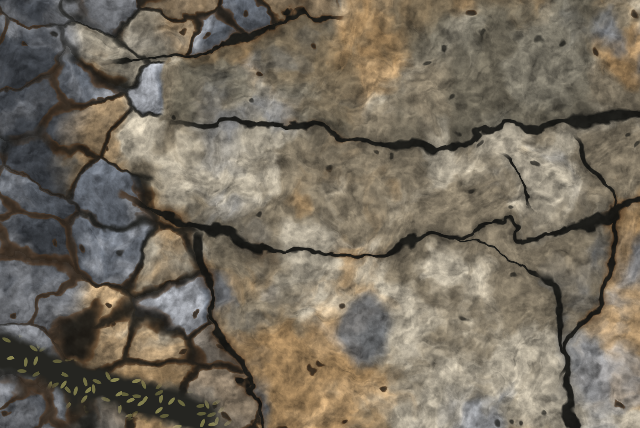
A WebGL 1 fragment shader for this texture:

```glsl
precision highp float;
uniform vec2 u_resolution;

const vec3 PALE = vec3(0.68, 0.645, 0.575);
const vec3 UMBER = vec3(0.49, 0.45, 0.38);
const vec3 OCHRE = vec3(0.66, 0.50, 0.31);
const vec3 RUST = vec3(0.46, 0.29, 0.15);
const vec3 OLIVE = vec3(0.33, 0.32, 0.28);
const vec3 COOL = vec3(0.55, 0.56, 0.58);
const vec3 SLATE = vec3(0.34, 0.36, 0.39);
const vec3 VOID = vec3(0.09, 0.09, 0.08);
const vec3 LEAF = vec3(0.42, 0.41, 0.25);
const vec2 RUBBLE_SCALE = vec2(6.5, 8.5);
const vec2 LIGHT_STEP = vec2(-0.004, 0.006);
const float WARP = 0.11;
const float RELIEF = 1.5;
const float GRAIN = 0.75;

vec2 hash2(vec2 c) {
  return fract(sin(vec2(dot(c, vec2(127.1, 311.7)), dot(c, vec2(269.5, 183.3)))) * 43758.5);
}

// Smooth cellular noise: random cell values blended by distance.
float cellBlend(vec2 p) {
  vec2 cell = floor(p), f = fract(p);
  float sum = 0.0, weight = 0.0;
  for (int j = -1; j <= 1; j++)
    for (int i = -1; i <= 1; i++) {
      vec2 g = vec2(float(i), float(j));
      vec2 h = hash2(cell + g);
      vec2 d = g + h - f;
      float w = exp(-6.0 * dot(d, d));
      sum += w * fract(h.x * 17.3 + h.y * 31.7);
      weight += w;
    }
  return sum / weight;
}

float fbm(vec2 p) {
  float sum = 0.0, amp = 0.5;
  for (int i = 0; i < 5; i++) {
    sum += amp * cellBlend(p);
    p = mat2(1.6, 1.2, -1.2, 1.6) * p + 3.7;
    amp *= 0.52;
  }
  return sum;
}

// Offset to the nearest cell point, gap to the second nearest, cell id.
vec4 cells(vec2 p) {
  vec2 cell = floor(p), f = fract(p), nearest = vec2(0.0);
  float f1 = 8.0, f2 = 8.0, id = 0.0;
  for (int j = -1; j <= 1; j++)
    for (int i = -1; i <= 1; i++) {
      vec2 g = vec2(float(i), float(j));
      vec2 h = hash2(cell + g);
      vec2 d = g + 0.1 + 0.8 * h - f;
      float len = length(d);
      if (len < f1) {
        f2 = f1; f1 = len; nearest = d;
        id = fract(h.x * 13.7 + h.y * 7.9);
      } else f2 = min(f2, len);
    }
  return vec4(nearest, f2 - f1, id);
}

float band(float v, float lo, float hi, float soft) {
  return smoothstep(lo - soft, lo + soft, v) * (1.0 - smoothstep(hi - soft, hi + soft, v));
}

// Dark core plus a faint soft shadow.
float crack(float d, float width, float extent) {
  d = abs(d);
  return extent * max(1.0 - smoothstep(width * 0.4, width + 0.002, d), 0.42 * exp(-d / (width * 2.2)));
}

void main() {
  vec2 p = gl_FragCoord.xy / u_resolution.y;
  vec2 q = p + WARP * (vec2(fbm(p * 6.0), fbm(p * 6.0 + 19.0)) - 0.5);
  float broad = fbm(q * 2.6 + 4.0), tone = fbm(q * 6.0 + 11.0);
  float stain = fbm(q * 3.6 + 31.0), grain = fbm(p * 42.0);
  float vary = 0.5 + smoothstep(0.35, 0.65, cellBlend(p * 9.0));

  // Seams and joints
  float u = (q.x - 0.78) / 0.72;
  float dip = (q.x - 0.9) / 0.12;
  float upper = q.y - 0.69 - 0.055 * smoothstep(1.0, 1.5, q.x) + 0.025 * exp(-dip * dip);
  float lower = q.y - 0.42 - (u < 0.0 ? 0.29 : 0.09) * u * u;
  float top = q.y - 0.85 - 0.14 * smoothstep(0.3, 0.8, q.x);
  float fall = max(1.0 - q.y / 0.47, 0.0);
  float left = q.x - 0.47 - 0.15 * fall * fall;
  float middle = q.x - 1.28 - 0.08 * max(1.0 - q.y / 0.375, 0.0);
  float right = q.x - 1.35 - 0.07 * sin(6.4 * (0.69 - q.y));
  float slant = q.x - 1.17 - 0.64 * (0.63 - q.y);
  float shelf = q.y - 0.435 + 0.3 * (q.x - 1.06);
  float dark = crack(upper, 0.015 * vary, smoothstep(0.36, 0.5, q.x));
  dark = max(dark, crack(lower, 0.009 * vary, smoothstep(0.28, 0.36, q.x)));
  dark = max(dark, crack(top, 0.009 * vary, band(q.x, 0.24, 0.76, 0.03)));
  dark = max(dark, crack(left, 0.010 * vary, 1.0 - smoothstep(0.44, 0.48, q.y)));
  dark = max(dark, crack(middle, 0.008 * vary, 1.0 - smoothstep(0.36, 0.39, q.y)));
  dark = max(dark, crack(right, 0.006 * vary, band(q.y, 0.12, 0.69, 0.02)));
  dark = max(dark, crack(slant, 0.009 * vary, band(q.y, 0.50, 0.62, 0.02)));
  dark = max(dark, crack(shelf, 0.005 * vary, band(q.x, 1.06, 1.28, 0.02)));

  // Large weathered slabs
  float above = smoothstep(-0.01, 0.01, upper);
  vec3 color = mix(UMBER, PALE, smoothstep(0.36, 0.58, tone - 0.10 * above));
  color = mix(color, OCHRE, 0.6 * smoothstep(0.48, 0.66, stain));
  float chill = broad + 0.08 * band(q.x, 0.45, 0.78, 0.08) + 0.06 * smoothstep(1.0, 1.3, q.x);
  color = mix(color, mix(SLATE, COOL, smoothstep(0.34, 0.58, tone)), 0.85 * smoothstep(0.47, 0.60, chill));
  color = mix(color, OLIVE, above * 0.6 * smoothstep(0.40, 0.62, fbm(q * vec2(5.0, 3.0) + 47.0)));
  float lichen = length((q - vec2(0.86, 0.24)) / vec2(0.065, 0.09));
  color = mix(color, SLATE, 0.75 * (1.0 - smoothstep(0.65, 1.15, lichen)));

  // Rubble on the left and above the top seam
  vec4 stone = cells(q * RUBBLE_SCALE);
  float farLeft = 1.0 - smoothstep(0.13, 0.21, q.x);
  float rubble = 1.0 - smoothstep(-0.01, 0.01, left + 0.10 * smoothstep(0.45, 0.55, q.y));
  rubble = max(rubble, smoothstep(-0.005, 0.005, top) * band(q.x, 0.2, 0.75, 0.02));
  vec3 warm = mix(mix(UMBER, PALE, smoothstep(0.36, 0.56, tone)), OCHRE, 0.5 * smoothstep(0.46, 0.62, stain));
  vec3 cold = mix(SLATE, COOL, smoothstep(0.38, 0.62, tone));
  vec3 face = mix(warm, cold, max(farLeft, smoothstep(0.5, 0.75, stone.w + 0.5 * smoothstep(0.78, 0.9, q.y))));
  face *= (0.82 + 0.28 * stone.w) * (1.0 - 0.2 * farLeft) * (1.0 + 0.3 * stone.y * -1.0);
  color = mix(color, face, rubble);
  float gap = 1.0 - smoothstep(0.02, 0.15 * vary + 0.04, stone.z);
  dark = max(dark, rubble * gap * mix(0.85, 0.6, farLeft));
  dark = max(dark, 0.9 * band(q.x, 0.15, 0.23, 0.025) * smoothstep(0.45, 0.56, broad + 0.12 * q.y));

  // Surface relief, grain, pits and rust
  float light = fbm(q * 13.0) - fbm((q + LIGHT_STEP) * 13.0);
  color *= 1.0 + RELIEF * light + GRAIN * (grain - 0.5);
  vec4 pit = cells(q * 26.0);
  dark = max(dark, 0.7 * step(0.94, pit.w) * (1.0 - smoothstep(0.10, 0.28, length(pit.xy))));
  color = mix(color, RUST, 0.6 * smoothstep(0.12, 0.4, dark) * smoothstep(0.46, 0.6, stain));
  color = mix(color, VOID * (0.6 + 0.8 * grain), clamp(dark, 0.0, 0.97));

  // Leaf litter on soil
  float soil = (1.0 - smoothstep(0.03, 0.06, abs(q.y - 0.16 + 0.3 * q.x))) * (1.0 - smoothstep(0.45, 0.55, q.x));
  vec4 leaf = cells(p * 42.0);
  float turn = 6.28 * leaf.w;
  vec2 blade = mat2(cos(turn), sin(turn), -sin(turn), cos(turn)) * leaf.xy;
  float leafShape = 1.0 - smoothstep(0.7, 1.1, length(blade / vec2(0.5, 0.2)));
  vec3 litter = mix(VOID * 1.6, LEAF * (0.5 + 0.8 * leaf.w), leafShape * step(0.35, leaf.w));
  color = mix(color, litter, soil);

  gl_FragColor = vec4(color, 1.0);
}
```
